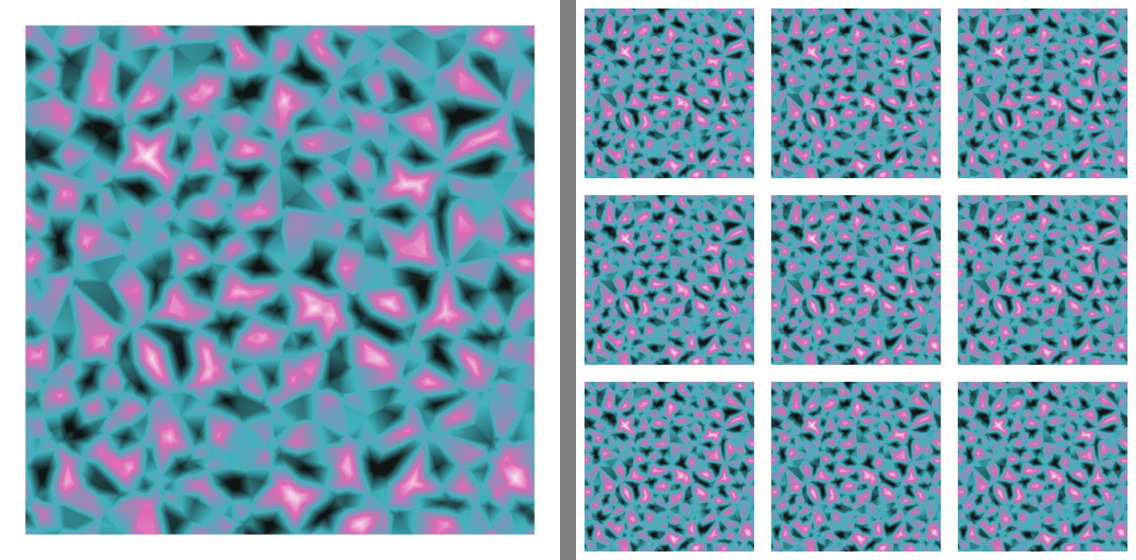
Left: one tile. Right: repeated 3 by 3.
Reproduce this texture procedurally as a three.js fragment shader.

```glsl
// Faceted crystal field inside a white frame: the difference of two wrapping
// Voronoi edge distances gives dark kites and bright shards, which a
// black - teal - pink - white ramp colours.

varying vec2 vUv;

const float CELLS = 9.0;            // whole number of cells, so the field wraps
const float FRAME = 0.0455;         // width of the white border
const float FRAME_BLUR = 0.0008;    // softness of the border's edge
const float FAR = 8.0;

const vec3 BLACK = vec3(0.06, 0.08, 0.08);
const vec3 TEAL = vec3(0.25, 0.70, 0.74);
const vec3 PINK = vec3(0.87, 0.41, 0.70);
const vec3 WHITE = vec3(1.0);

// Field heights at which the ramp reaches each colour
const float BLACK_LEVEL = -0.37;
const float TEAL_LEVEL = -0.035;
const float PINK_LEVEL = 0.27;
const float WHITE_LEVEL = 0.60;

// Random point of a cell; cells repeat after one period
vec2 cellPoint(vec2 cell, float period, float seed) {
  vec2 wrapped = mod(cell, period);
  vec3 p = fract(vec3(wrapped.xyx + seed) * vec3(0.1031, 0.1030, 0.0973));
  p += dot(p, p.yzx + 33.33);
  return fract((p.xx + p.yz) * p.zy);
}

// Distance from p to the nearest border of its Voronoi cell
float edgeDistance(vec2 p, float period, float seed) {
  vec2 cell = floor(p);
  vec2 local = p - cell;

  // Nearest point
  vec2 nearest = vec2(FAR);
  for (int y = -1; y <= 1; y++) {
    for (int x = -1; x <= 1; x++) {
      vec2 offset = vec2(float(x), float(y));
      vec2 toPoint = offset + cellPoint(cell + offset, period, seed) - local;
      if (dot(toPoint, toPoint) < dot(nearest, nearest)) nearest = toPoint;
    }
  }

  // Nearest bisector between that point and its neighbours
  float edge = FAR;
  for (int y = -1; y <= 1; y++) {
    for (int x = -1; x <= 1; x++) {
      vec2 offset = vec2(float(x), float(y));
      vec2 toPoint = offset + cellPoint(cell + offset, period, seed) - local;
      vec2 across = toPoint - nearest;
      if (dot(across, across) > 0.00001) {
        edge = min(edge, dot(0.5 * (nearest + toPoint), normalize(across)));
      }
    }
  }
  return edge;
}

// Position of a value between two levels, clamped to 0..1
float between(float low, float high, float value) {
  return clamp((value - low) / (high - low), 0.0, 1.0);
}

vec3 ramp(float height) {
  vec3 color = mix(BLACK, TEAL, between(BLACK_LEVEL, TEAL_LEVEL, height));
  color = mix(color, PINK, between(TEAL_LEVEL, PINK_LEVEL, height));
  return mix(color, WHITE, between(PINK_LEVEL, WHITE_LEVEL, height));
}

// 1 inside the centred square, 0 in the border around it
float frameMask(vec2 uv, float border, float blur) {
  vec2 inset = min(uv, 1.0 - uv);
  return smoothstep(border - blur, border + blur, min(inset.x, inset.y));
}

void main() {
  // Cell grid centred on the panel
  vec2 p = (vUv - 0.5) / (1.0 - 2.0 * FRAME) * CELLS;

  float shards = edgeDistance(p, CELLS, 17.0);
  float kites = edgeDistance(p, CELLS, 71.0);
  vec3 crystal = ramp(shards - kites);

  gl_FragColor = vec4(mix(WHITE, crystal, frameMask(vUv, FRAME, FRAME_BLUR)), 1.0);
}
```
